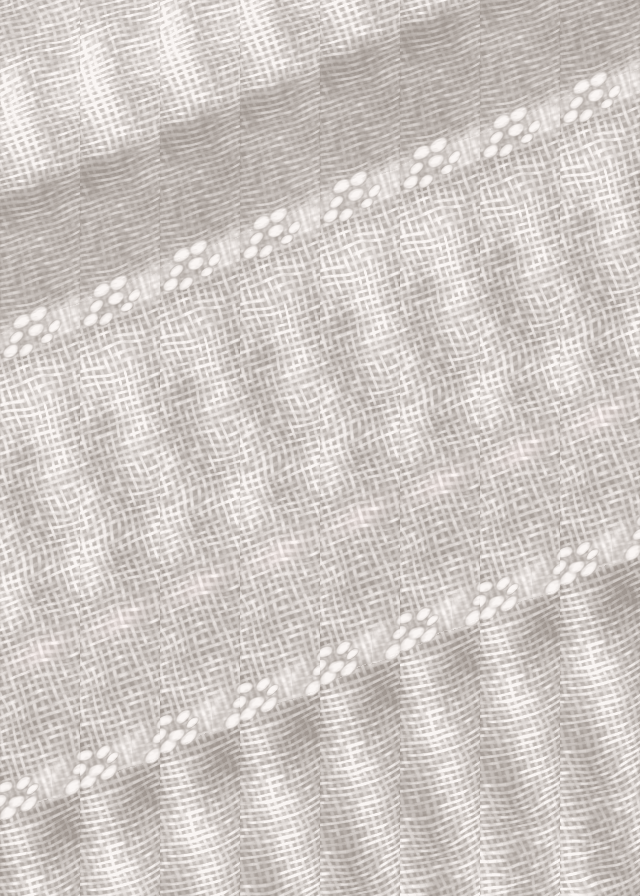
This texture is drawn by a WebGL 1 fragment shader. Its source:

```glsl
precision highp float;
uniform vec2 u_resolution;

const float COLUMNS = 8.0;
const float RISE = 0.42;   // climb of the bands per column
const float LEAN = 0.29;   // sideways drift of the folds
const vec3 SHADOW = vec3(0.628, 0.594, 0.570);
const vec3 WHITE = vec3(0.982, 0.965, 0.957);
const vec3 BLUSH = vec3(0.012, -0.002, 0.001);

float hash(vec2 p) {
  p = fract(p * vec2(0.1031, 0.1137));
  p += dot(p, p.yx + 33.33);
  return fract((p.x + p.y) * p.x * 17.0);
}

float noise(vec2 p) {
  vec2 i = floor(p), f = fract(p);
  f = f * f * (3.0 - 2.0 * f);
  float low = mix(hash(i), hash(i + vec2(1.0, 0.0)), f.x);
  float high = mix(hash(i + vec2(0.0, 1.0)), hash(i + 1.0), f.x);
  return mix(low, high, f.y);
}

// Signed distance to the nearest whole number
float wrap(float x) {
  return fract(x + 0.5) - 0.5;
}

float bump(float x, float width) {
  return exp(-x * x / (width * width));
}

// Soft window between two heights
float zone(float v, float low, float high, float soft) {
  return smoothstep(low - soft, low + soft, v)
       * (1.0 - smoothstep(high - soft, high + soft, v));
}

// Thin thread with its own wander, width and wear
float thread(float across, float along, float seed) {
  float id = floor(across);
  float wander = 0.2 * (noise(vec2(along * 0.5, id * 5.7 + seed)) - 0.5);
  float width = 0.30 + 0.16 * hash(vec2(id, seed));
  float body = 1.0 - smoothstep(0.08, width, abs(fract(across) - 0.5 + wander));
  float wear = noise(vec2(along * 0.8 + id * 7.3, id + seed));
  return body * (0.45 + 0.75 * wear);
}

// Open gauze: holes stay dark between crossing threads
float gauze(vec2 g, float warpWeight) {
  float over = mod(floor(g.x) + floor(g.y), 2.0);
  float weft = thread(g.y, g.x, 11.0) * mix(0.92, 1.08, over);
  float warp = thread(g.x, g.y, 47.0) * warpWeight;
  return max(weft, warp) + 0.15 * min(weft, warp);
}

// Cluster of glossy oval stitches: x is tone, y is coverage
vec2 stitches(vec2 p, float seed) {
  vec2 result = vec2(0.0);
  for (int i = 0; i < 8; i++) {
    float n = float(i);
    vec2 jitter = vec2(hash(vec2(n, seed)), hash(vec2(seed, n + 5.0))) - 0.5;
    vec2 c = vec2((n - 3.5) * 0.075, (mod(n, 3.0) - 1.0) * 0.16) + jitter * 0.08;
    float size = 0.8 + 0.4 * hash(vec2(n + 2.0, seed));
    float d = length((p - c) / vec2(0.105, 0.078)) / size;
    float cover = 1.0 - smoothstep(0.7, 1.15, d);
    result = mix(result, vec2(1.12 - 0.45 * d * d, 1.0), cover);
  }
  return result;
}

// Lays a frayed ribbon with one stitch cluster per column over the cloth
float ribbon(float tone, vec2 q, float x, float v, float center, float seed) {
  vec2 p = vec2(wrap(x - center), v);
  float fray = 0.12 * (noise(q * 9.0 + seed) - 0.5);
  float band = zone(v + fray, -0.18, 0.2, 0.09);
  float ribs = 0.5 + 0.5 * sin((p.x + 0.3 * v) * 80.0);
  float wisp = bump(wrap(p.x - 0.46), 0.17) * bump(v - 0.08, 0.16);
  float cloth = 0.42 + 0.24 * ribs + 0.35 * noise(q * 13.0) + 0.25 * wisp;
  tone = mix(tone, cloth, 0.72 * band);
  tone -= 0.25 * bump(p.x, 0.32) * bump(v, 0.22);
  vec2 s = stitches(p, seed);
  return mix(tone, s.x, s.y * 0.9) - 0.08 * bump(v + 0.3, 0.07);
}

void main() {
  vec2 p = gl_FragCoord.xy / u_resolution.x * COLUMNS;
  float column = floor(p.x);
  vec2 q = vec2(p.x - column, p.y - RISE * column);
  float v = p.y - RISE * p.x + 0.07 * (noise(q * 4.0) - 0.5);
  v += 0.08 * (hash(vec2(column, 3.0)) - 0.5);
  float fold = p.x + LEAN * v;

  // Zones from the top edge down to the lower lanes
  float top = smoothstep(8.55, 8.9, v);
  float dusk = zone(v, 7.1, 8.72, 0.16);
  float lower = 1.0 - smoothstep(0.65, 1.05, v);
  float middle = zone(v, 3.3, 5.8, 0.6);

  // Thread grid, straight but slightly loose inside each column
  vec2 sway = vec2(noise(q * 2.3), noise(q * 2.3 + 19.0)) - 0.5;
  vec2 g = vec2(q.x + 0.31 * q.y, q.y - 0.33 * q.x) * 10.4 + sway * 0.9;
  g.y += (dusk * 0.5 + lower * 0.8) * sin(3.14159 * q.x);
  g.y *= 1.0 + 0.2 * step(7.0, v) + 0.12 * step(v, 0.95);
  float cloth = gauze(g, 0.92 - 0.45 * dusk - 0.3 * lower - 0.25 * top);

  // Broad light and shade
  float lane = bump(wrap(fold - 0.38), 0.24);
  float tone = 0.53 + 0.09 * top - 0.21 * dusk;
  tone += 0.10 * bump(v - 5.9, 0.7) - 0.12 * bump(v - 1.95, 0.6);
  tone += middle * 0.2 * cos(6.28318 * (fold - 0.22 + 0.15 * sway.x));
  tone += lower * (0.38 * lane - 0.15);
  tone -= 0.17 * bump(v - 0.6, 0.4) * (1.0 - lane);
  tone += 0.24 * (noise(q * 2.2 + 7.0) - 0.5) + 0.14 * (noise(p * 1.1) - 0.5);
  tone += (cloth - 0.56) * (0.56 - 0.12 * dusk + 0.12 * lower * lane);

  // White floats hanging into the dark band
  float tuft = bump(wrap(fold), 0.21) * zone(v, 8.8, 10.3, 0.2);
  float strands = 0.5 + 0.5 * sin(fold * 62.8318);
  tone += tuft * (0.16 + 0.2 * strands * (0.5 + noise(g * 0.9)));

  // Blurred pale seam, puffed once per column
  float puff = 0.15 + 0.85 * bump(wrap(p.x - 0.5), 0.27);
  float rose = puff * bump(v - 2.85, 0.17);
  tone = mix(tone, 0.82 + 0.3 * (cloth - 0.5), 0.65 * rose);

  tone = ribbon(tone, q, p.x, v - 6.87, 0.38, 4.0);
  tone = ribbon(tone, q, p.x, v - 1.15, 0.15, 9.0);

  // Column joins and fibre grain
  float join = bump(wrap(p.x), 0.016) * noise(vec2(column, p.y * 4.0));
  tone -= 0.15 * join;
  tone += 0.2 * (noise(vec2(g.x * 1.6, g.y * 3.5)) - 0.5);
  vec3 color = mix(SHADOW, WHITE, clamp(tone, 0.0, 1.0));
  gl_FragColor = vec4(color + BLUSH * rose, 1.0);
}
```
